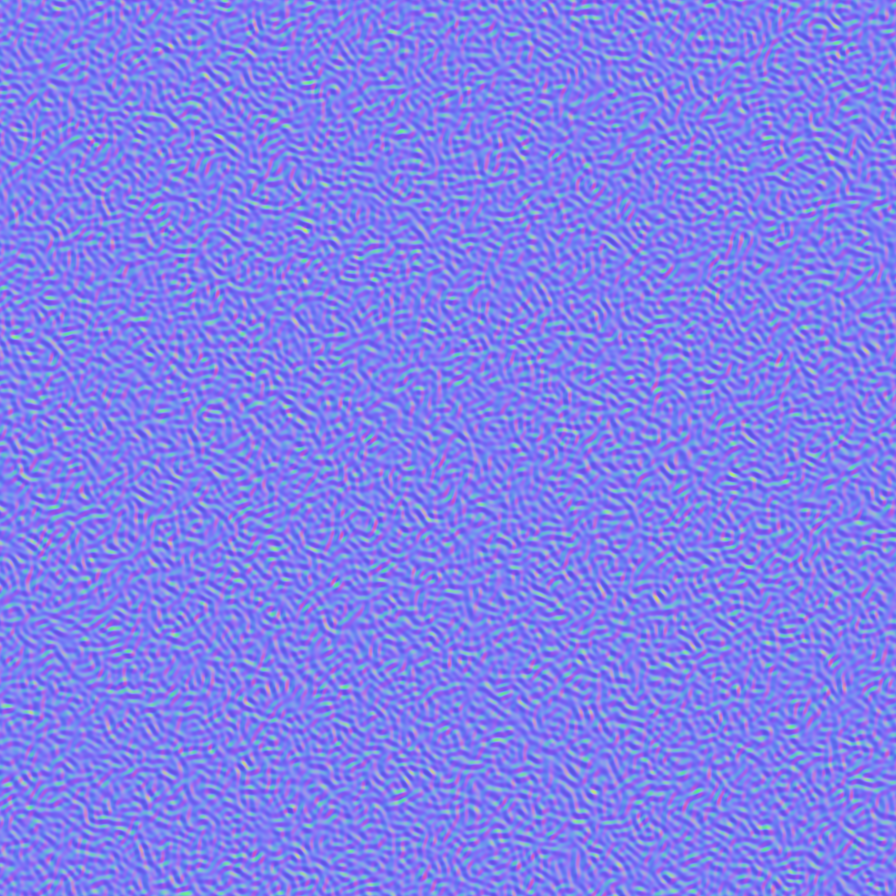
This texture map is drawn by a WebGL 1 fragment shader. Its source:

```glsl
precision highp float;
// Tangent-space normal map of a fine, pebbled leather-like grain.

uniform vec2 u_resolution;

const float TAU = 6.28319;
const float CELLS = 115.0;          // noise cells across the canvas
const float KERNEL_RADIUS = 2.0;    // reach of one ripple, in cells
const float SLOPE_DEVIATION = 2.95; // typical slope of the summed ripples

const vec3 FLAT_COLOR = vec3(0.502, 0.498, 0.965);
const vec2 TILT_STRENGTH = vec2(0.095, 0.118);

// Three random values in 0..1 for a cell.
vec3 hash3(vec2 cell) {
  vec3 p = fract(cell.xyx * vec3(0.1031, 0.1030, 0.0973));
  p += dot(p, p.yxz + 33.33);
  return fract((p.xxy + p.yzz) * p.zyx);
}

// Slope of one windowed cosine ripple at an offset from its centre.
vec2 rippleSlope(vec2 offset, vec2 wave, float phase) {
  float radius2 = KERNEL_RADIUS * KERNEL_RADIUS;
  float falloff = max(1.0 - dot(offset, offset) / radius2, 0.0);
  float angle = dot(wave, offset) + phase;
  vec2 windowSlope = -6.0 * offset / radius2 * falloff * falloff;
  return windowSlope * cos(angle) - falloff * falloff * falloff * wave * sin(angle);
}

// Slope of a height field made of scattered, randomly turned ripples.
vec2 grainSlope(vec2 p) {
  vec2 home = floor(p);
  vec2 slope = vec2(0.0);
  for (int j = -2; j <= 2; j++) {
    for (int i = -2; i <= 2; i++) {
      vec2 cell = home + vec2(float(i), float(j));
      vec3 place = hash3(cell + 17.0);
      vec3 shape = hash3(cell + 241.0);
      float turn = TAU * shape.x;
      float frequency = TAU * mix(0.5, 0.82, shape.z);
      vec2 wave = frequency * vec2(cos(turn), sin(turn));
      slope += rippleSlope(p - cell - place.xy, wave, TAU * shape.y);
    }
  }
  return slope / SLOPE_DEVIATION;
}

// Softens steep slopes and makes lit flanks narrower than shaded ones.
vec2 shapeTilt(vec2 slope) {
  vec2 soft = slope / sqrt(1.0 + 0.08 * slope * slope);
  return soft + 0.15 * (soft * soft - 0.8);
}

// Encodes the tilt in red and green, and the facing in blue.
vec3 encodeNormal(vec2 tilt) {
  float facingLoss = 1.9 * dot(tilt, tilt) + 0.1 * tilt.y;
  return FLAT_COLOR + vec3(tilt, -facingLoss);
}

void main() {
  vec2 uv = gl_FragCoord.xy / u_resolution;
  vec2 tilt = TILT_STRENGTH * shapeTilt(grainSlope(uv * CELLS));
  gl_FragColor = vec4(clamp(encodeNormal(tilt), 0.0, 1.0), 1.0);
}
```
